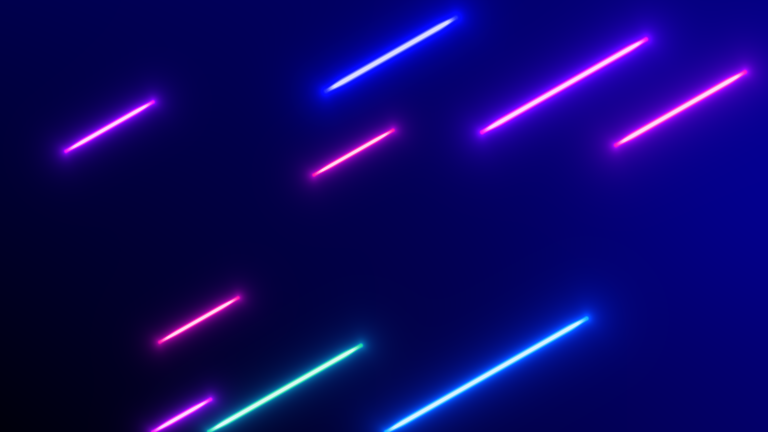
Write a WebGL 1 fragment shader that draws this background.

```glsl
precision highp float;
// Slanted neon tubes glowing over a deep blue gradient.
uniform vec2 u_resolution;

const vec2 SLANT = vec2(0.870, 0.493);
const vec3 MAGENTA = vec3(0.95, 0.02, 0.95);
const vec3 PINK = vec3(1.0, 0.03, 0.65);
const vec3 BLUE = vec3(0.08, 0.12, 1.0);
const vec3 GREEN = vec3(0.05, 0.85, 0.62);
const vec3 CYAN = vec3(0.03, 0.68, 1.0);
const vec3 VIOLET_HALO = vec3(0.36, 0.0, 0.72);
const vec3 PINK_HALO = vec3(0.50, 0.0, 0.42);
const vec3 BLUE_HALO = vec3(0.0, 0.02, 0.85);
const vec3 TEAL_HALO = vec3(0.0, 0.30, 0.45);
const vec3 AZURE_HALO = vec3(0.0, 0.20, 0.75);

// Dark lower left, brighter toward the right edge.
vec3 backdrop(vec2 uv) {
  float left = mix(0.04, 0.30, uv.y);
  float right = mix(0.40, 0.47, uv.y);
  float blue = mix(left, right, uv.x);
  vec2 offset = (uv - vec2(1.0, 0.58)) / vec2(0.30, 0.40);
  blue += 0.12 * exp(-dot(offset, offset));
  return vec3(0.012 * uv.x, 0.0, blue);
}

// Distance to a slanted segment; y holds the position along it.
vec2 slantedSegment(vec2 p, vec2 start, float len) {
  vec2 q = p - start;
  float along = clamp(dot(q, SLANT), 0.0, len);
  return vec2(length(q - SLANT * along), along / len);
}

// Adds a tapered white core, a coloured rim and a soft halo.
vec3 addTube(vec3 base, vec2 p, vec2 start, float len, float radius,
             vec3 rim, vec3 halo, float spread) {
  vec2 seg = slantedSegment(p, start, len);
  float ends = min(seg.y, 1.0 - seg.y) * len;
  float width = radius * mix(0.55, 1.0, smoothstep(0.0, 0.05, ends));
  float aa = 0.75 / u_resolution.y;
  float d = max(seg.x - width, 0.0);
  vec3 color = base + halo * 0.62 * exp(-d / spread);
  color += rim * 0.42 * exp(-d / 0.009);
  float body = 1.0 - smoothstep(width - aa, width + aa + 0.002, seg.x);
  color = mix(color, rim, body);
  float core = 1.0 - smoothstep(width * 0.25, width * 0.95 + aa, seg.x);
  core *= smoothstep(-0.006, 0.025, ends);
  return mix(color, mix(rim, vec3(1.0), 0.85), core);
}

void main() {
  vec2 uv = gl_FragCoord.xy / u_resolution;
  vec2 p = vec2(uv.x * 16.0 / 9.0, uv.y);
  vec3 color = backdrop(uv);

  // Upper tubes
  color = addTube(color, p, vec2(0.153, 0.650), 0.231, 0.0055,
                  MAGENTA, VIOLET_HALO, 0.030);
  color = addTube(color, p, vec2(0.755, 0.789), 0.345, 0.0085,
                  BLUE, BLUE_HALO, 0.042);
  color = addTube(color, p, vec2(1.116, 0.694), 0.436, 0.0070,
                  MAGENTA, VIOLET_HALO, 0.042);
  color = addTube(color, p, vec2(1.426, 0.664), 0.343, 0.0070,
                  mix(PINK, MAGENTA, 0.5), PINK_HALO, 0.045);
  color = addTube(color, p, vec2(0.727, 0.595), 0.210, 0.0050,
                  PINK, PINK_HALO, 0.028);

  // Lower tubes
  color = addTube(color, p, vec2(0.370, 0.208), 0.208, 0.0050,
                  PINK, PINK_HALO, 0.025);
  color = addTube(color, p, vec2(0.484, 0.001), 0.404, 0.0062,
                  GREEN, TEAL_HALO, 0.035);
  color = addTube(color, p, vec2(0.894, 0.000), 0.533, 0.0068,
                  CYAN, AZURE_HALO, 0.045);
  color = addTube(color, p, vec2(0.354, 0.000), 0.153, 0.0055,
                  MAGENTA, VIOLET_HALO, 0.025);

  gl_FragColor = vec4(clamp(color, 0.0, 1.0), 1.0);
}
```
